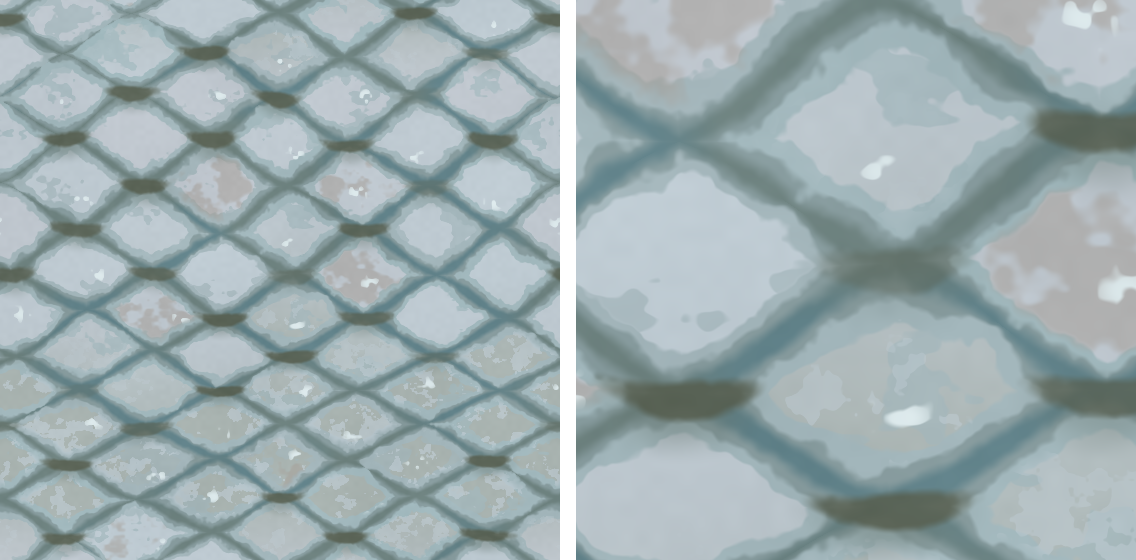
Left: the whole. Right: its middle third, enlarged.
A Shadertoy shader for this texture:

```glsl
const vec2 SCALES = vec2(4.0, 7.0);      // repeats across and down
const vec2 OFFSET = vec2(0.54, 0.18);    // lattice position
const vec2 DRIFT = vec2(-0.017, 0.017);  // slow bend of the rows and columns
const float ROUNDNESS = 0.45;            // 0 = diamond, 1 = cosine lens
const float RAGGED = 0.26;               // roughness of the paint edges
const vec3 GROOVE = vec3(0.43, 0.51, 0.50);
const vec3 TEAL = vec3(0.38, 0.51, 0.54);
const vec3 RIM = vec3(0.53, 0.61, 0.62);
const vec3 BODY = vec3(0.64, 0.71, 0.73);
const vec3 PALE = vec3(0.745, 0.795, 0.825);
const vec3 OLIVE = vec3(0.34, 0.37, 0.31);
const vec3 DRAB = vec3(0.64, 0.68, 0.66);
const vec3 RUST = vec3(0.64, 0.61, 0.58);
const vec3 ROSE = vec3(0.75, 0.76, 0.79);
const vec3 FLECK = vec3(0.86, 0.91, 0.92);
const float TAU = 6.2831853;

float hash(vec2 cell, float seed) {
    uvec3 n = uvec3(ivec3(cell, seed)) * uvec3(1597334677u, 3812015801u, 2798796415u);
    uint h = n.x ^ n.y ^ n.z;
    h = (h ^ (h >> 16)) * 2146121005u;
    h = (h ^ (h >> 15)) * 2221713035u;
    return float((h ^ (h >> 16)) >> 8) / 16777216.0;
}

// Value noise that wraps after "period" cells
float noise(vec2 uv, vec2 period, float seed) {
    vec2 p = uv * period, i = floor(p), f = fract(p);
    f = f * f * (3.0 - 2.0 * f);
    vec2 a = mod(i, period), b = mod(i + 1.0, period);
    return mix(mix(hash(a, seed), hash(vec2(b.x, a.y), seed), f.x),
               mix(hash(vec2(a.x, b.y), seed), hash(b, seed), f.x), f.y);
}

float fbm(vec2 uv, vec2 period, float seed) {
    float sum = 0.0, amp = 0.5;
    for (int i = 0; i < 4; i++) {
        sum += amp * noise(uv, period, seed + float(i));
        period *= 2.0;
        amp *= 0.6;
    }
    return sum / 1.088;
}

// Half height of a scale; neighbouring rows fit together exactly
float halfHeight(float x) {
    return mix(0.5 - abs(x), 0.25 + 0.25 * cos(TAU * x), ROUNDNESS);
}

void mainImage(out vec4 fragColor, in vec2 fragCoord) {
    vec2 uv = fragCoord / iResolution.xy;

    // Bent lattice
    vec2 wobble = vec2(noise(uv, vec2(5.0), 1.0), noise(uv, vec2(5.0), 2.0)) - 0.5;
    vec2 bent = uv + DRIFT * (1.0 - cos(TAU * (uv.y - 0.95))) + 0.025 * wobble;
    vec2 p = bent * SCALES + OFFSET;

    // Paint noise
    float grain = fbm(uv, vec2(26.0), 10.0) - 0.5;
    float blotch = fbm(uv, vec2(17.0, 21.0), 20.0);
    float region = noise(uv, vec2(4.0, 5.0), 30.0);
    float fine = noise(uv, vec2(110.0), 40.0);

    // Scale under this point, and dark crescents at the lower tips
    vec2 local = vec2(0.0), id = vec2(0.0);
    float depth = -1.0, crescent = 0.0, haze = 0.0;
    for (int k = 0; k < 2; k++) {
        vec2 q = p + 0.5 * float(k);
        vec2 cell = floor(q), f = q - cell - 0.5;
        float d = halfHeight(f.x) - abs(f.y);
        if (d > depth) {
            depth = d;
            local = f;
            id = mod(cell, SCALES) + vec2(8.0 * float(k), 0.0);
        }
        float row = floor(q.y + 0.5);
        vec2 tipId = mod(vec2(cell.x, row), SCALES) + vec2(8.0 * float(k), 0.0);
        vec2 tip = vec2(f.x, q.y - row - 1.4 * f.x * f.x + 0.03);
        float strength = smoothstep(0.1, 0.75, hash(tipId, 50.0));
        float reach = length(tip / vec2(0.18, 0.085)) + 0.7 * grain;
        crescent = max(crescent, strength * smoothstep(1.15, 0.65, reach));
        haze = max(haze, strength * smoothstep(1.0, 0.0, length((tip + vec2(0.0, 0.07)) / vec2(0.26, 0.22))));
    }

    // Layers from groove to pale centre, with ragged edges
    float worn = smoothstep(0.68, 0.95, region);
    float tone = depth + 0.06 * worn + 0.02 * local.y;
    float ragged = tone + RAGGED * grain;
    float variety = hash(id, 60.0);
    float low = 0.5 - 0.5 * cos(TAU * (uv.y - 0.7));
    float drab = smoothstep(0.55, 1.05, 0.65 * low + 0.6 * variety);

    vec3 groove = mix(GROOVE, TEAL, smoothstep(0.35, 0.75, noise(uv, vec2(6.0, 7.0), 70.0)));
    vec3 body = mix(BODY, vec3(0.62, 0.73, 0.75), 0.6 * hash(id, 61.0));
    vec3 pale = mix(PALE, DRAB, 0.85 * drab);
    pale = mix(pale, ROSE, 0.6 * hash(id, 62.0) * (1.0 - drab));

    vec3 col = mix(groove, RIM, smoothstep(0.01, 0.085, tone + 0.10 * grain));
    col = mix(col, body, smoothstep(0.075, 0.115, ragged));
    float paleEdge = 0.165 + 0.05 * (variety - 0.5);
    col = mix(col, pale, smoothstep(paleEdge, paleEdge + 0.025, ragged));

    // Stains and lighter dabs inside the scales
    float inside = smoothstep(0.10, 0.19, ragged);
    float stain = smoothstep(0.57, 0.60, blotch) * step(0.4, hash(id, 63.0));
    col = mix(col, body, 0.7 * stain * inside);
    float rust = smoothstep(0.50, 0.62, 1.0 - blotch) * step(0.78, hash(id, 64.0));
    col = mix(col, RUST, 0.5 * rust * inside);
    float dab = smoothstep(0.57, 0.60, fbm(uv, vec2(38.0, 42.0), 80.0));
    col = mix(col, PALE, 0.65 * dab * drab * inside);

    // Small bright flecks
    vec2 spot = vec2(0.3 * hash(id, 65.0) - 0.08, 0.1 - 0.3 * hash(id, 66.0));
    float near = smoothstep(0.16, 0.02, length((local - spot) * vec2(1.3, 1.0)));
    float fleck = smoothstep(0.72, 0.84, fine * 0.75 + near * 0.4) * near;
    col = mix(col, FLECK, fleck * step(0.5, hash(id, 67.0)) * inside);

    // Shadow below the tips
    col = mix(col, mix(GROOVE, OLIVE, 0.3), 0.45 * haze);
    col = mix(col, OLIVE, 0.85 * crescent);

    col += 0.025 * (noise(uv, vec2(9.0), 90.0) - 0.5) + 0.015 * (fine - 0.5);
    fragColor = vec4(clamp(col, 0.0, 1.0), 1.0);
}
```
